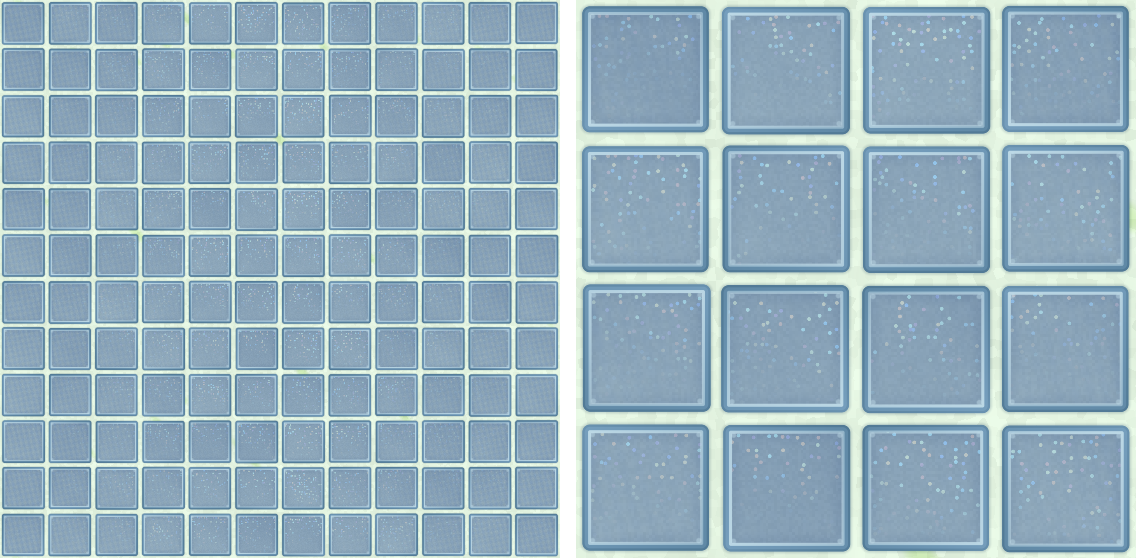
Left, the full canvas; right, a detail of the centre.
Reproduce this pattern procedurally as a Shadertoy shader.

```glsl
#define TILES 12.0
#define HALF_SIZE 0.455
#define CORNER 0.055
#define LINE_INSET 0.052
#define LINE_HALF 0.011
#define SPECKS 20.0
#define GROUT vec3(0.89, 0.955, 0.88)
#define GROUT_EDGE vec3(0.71, 0.79, 0.76)
#define GLASS_LIGHT vec3(0.57, 0.67, 0.74)
#define GLASS_DARK vec3(0.46, 0.565, 0.67)
#define RIM_DARK vec3(0.32, 0.48, 0.59)
#define GLINT vec3(0.75, 0.86, 0.91)

const float TAU = 6.2831853;

float hash(vec2 p) {
    vec3 q = fract(p.xyx * vec3(0.1031, 0.1030, 0.0973));
    q += dot(q, q.yzx + 33.33);
    return fract((q.x + q.y) * q.z);
}

float roundBox(vec2 p, vec2 halfSize, float radius) {
    vec2 q = abs(p) - halfSize + radius;
    return length(max(q, 0.0)) + min(max(q.x, q.y), 0.0) - radius;
}

// Whole frequencies keep the layers seamless over the canvas
float layeredSines(vec2 uv) {
    vec2 a = TAU * uv;
    return (sin(3.0 * a.x + 2.0 * a.y + 2.0 * sin(2.0 * a.y))
          + sin(7.0 * a.y - 4.0 * a.x + 1.5 * sin(5.0 * a.x))
          + sin(13.0 * a.x + 11.0 * a.y)) / 3.0;
}

// Distance to the nearest scattered point in a wrapping grid; y is its random value
vec2 cellular(vec2 p, float period) {
    vec2 cell = floor(p), nearest = vec2(8.0, 0.0);
    for (int j = -1; j <= 1; j++)
    for (int i = -1; i <= 1; i++) {
        vec2 c = cell + vec2(i, j);
        vec2 id = mod(c, period);
        vec2 point = c + 0.2 + 0.6 * vec2(hash(id + 3.7), hash(id + 91.3));
        float d = length(p - point);
        if (d < nearest.x) nearest = vec2(d, hash(id + 47.1));
    }
    return nearest;
}

vec3 glass(vec2 p, vec2 id, vec2 uv, float inset, float px) {
    float tone = hash(id + 5.3);
    float cloud = layeredSines(uv);

    // Soft shading, darker to the top and close to the bevel
    float light = 0.68 + 0.3 * (tone - 0.5) - 0.32 * p.y - 0.16 * p.x + 0.1 * cloud;
    light -= 0.3 * (1.0 - smoothstep(LINE_INSET, LINE_INSET + 0.11, inset));
    vec3 col = mix(GLASS_DARK, GLASS_LIGHT, clamp(light, 0.0, 1.1));

    // Faint woven interference, strongest toward the sides of the canvas
    float weave = sin(TAU * (9.0 * p.x + 2.0 * p.y + tone))
                + 0.6 * sin(TAU * (8.0 * p.y - 1.5 * p.x + 3.0 * tone));
    float weaveAmount = 0.55 + 0.45 * cos(TAU * uv.x);
    col += weave * weaveAmount * vec3(0.017, 0.012, -0.004);

    // Iridescent specks gathered in the upper part of each tile
    vec2 speck = cellular(uv * TILES * SPECKS, TILES * SPECKS);
    float gather = smoothstep(-0.5, 0.4, p.y + 0.25 * cloud) * (1.15 - weaveAmount);
    float soft = px * SPECKS * 0.5;
    float dot1 = 1.0 - smoothstep(0.25 - 0.4 * soft, 0.25 + soft, speck.x);
    vec3 tint = 0.6 + 0.4 * cos(TAU * (speck.y * 19.0 + vec3(0.0, 0.2, 0.4)));
    col += dot1 * step(0.72, speck.y) * gather * 0.2 * tint;
    col += (hash(floor(uv * TILES * 48.0)) - 0.5) * 0.025;

    // Blue bevel with a dark outer rim, deeper on one side per tile
    float side = dot(p, vec2(cos(TAU * tone), sin(TAU * tone)));
    vec3 bevel = mix(vec3(0.46, 0.62, 0.74), RIM_DARK, 0.3 + 0.5 * side);
    col = mix(bevel, col, smoothstep(LINE_INSET - px, LINE_INSET + px, inset));
    float rim = 1.0 - smoothstep(0.012, 0.014 + px, inset);
    col = mix(col, RIM_DARK, rim * clamp(0.7 + 0.6 * side, 0.0, 1.0));

    // Thin reflected line and corner glints
    float line = 1.0 - smoothstep(LINE_HALF - 0.6 * px, LINE_HALF + 0.6 * px, abs(inset - LINE_INSET));
    col = mix(col, GLINT, line * (0.72 - 0.4 * side));
    float corner = length(abs(p) - (HALF_SIZE - 0.075));
    return mix(col, GLINT, 0.45 * (1.0 - smoothstep(0.012, 0.018 + px, corner)));
}

void mainImage(out vec4 fragColor, in vec2 fragCoord) {
    vec2 uv = fragCoord / iResolution.xy;
    vec2 grid = uv * TILES;
    vec2 id = floor(grid);
    float px = TILES / iResolution.y;

    // Slightly uneven setting of each tile
    vec2 shift = (vec2(hash(id + 11.0), hash(id + 29.0)) - 0.5) * 0.014;
    vec2 p = fract(grid) - 0.5 - shift;
    vec2 halfSize = vec2(HALF_SIZE) + (hash(id + 71.0) - 0.5) * 0.008;
    float d = roundBox(p, halfSize, CORNER);

    // Grainy grout, shaded beside the glass
    vec2 grain = cellular(uv * TILES * 14.0, TILES * 14.0);
    vec3 grout = mix(GROUT_EDGE, GROUT, smoothstep(-0.01, 0.028, d));
    grout += (grain.y - 0.5) * 0.05 + 0.02 * layeredSines(uv);
    float stain = smoothstep(0.8, 1.0, layeredSines(uv.yx));
    grout -= stain * vec3(0.08, 0.03, 0.16);

    vec3 tile = glass(p, id, uv, -d, px);
    float cover = 1.0 - smoothstep(-0.5 * px, 0.5 * px, d);
    fragColor = vec4(clamp(mix(grout, tile, cover), 0.0, 1.0), 1.0);
}
```
